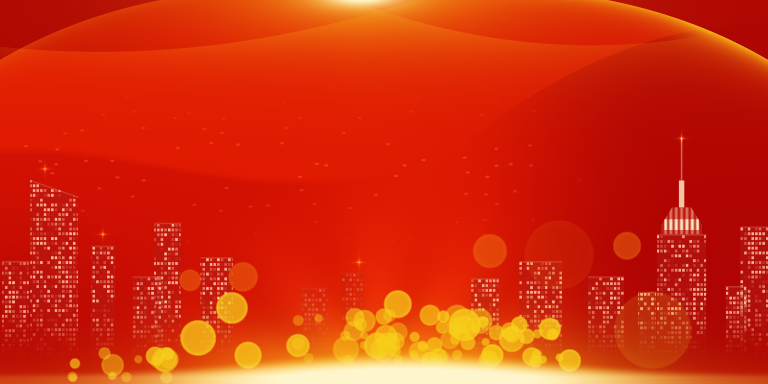
A WebGL 2 fragment shader for this background:

```glsl
#version 300 es
precision highp float;
// Festive red backdrop: glowing arcs above a night skyline with golden bokeh.
uniform vec2 u_resolution;
out vec4 outColor;

const vec3 DEEP = vec3(0.67, 0.01, 0.01), RED = vec3(0.79, 0.04, 0.01);
const vec3 SCARLET = vec3(0.88, 0.1, 0.005), ORANGE = vec3(0.93, 0.42, 0.05);
const vec3 GOLD = vec3(0.97, 0.81, 0.1), CREAM = vec3(1.0, 0.96, 0.8);
const vec3 WINDOW = vec3(1.0, 0.74, 0.6);
const vec2 LAMP = vec2(0.94, 1.01), PANE = vec2(0.0095, 0.0125);
const float TOWER_X = 1.775, SPECK_CELL = 0.04;
const int SMALL_BOKEH = 84;

// Buildings: centre x, half width, roof height
const vec3 BUILDINGS[15] = vec3[](
  vec3(0.141, 0.062, 0.51), vec3(0.04, 0.035, 0.32), vec3(0.268, 0.03, 0.36),
  vec3(0.436, 0.035, 0.42), vec3(0.383, 0.037, 0.28), vec3(0.564, 0.042, 0.33),
  vec3(0.82, 0.033, 0.25), vec3(0.918, 0.03, 0.29), vec3(1.263, 0.036, 0.275),
  vec3(1.408, 0.056, 0.32), vec3(1.578, 0.047, 0.28), vec3(1.685, 0.023, 0.24),
  vec3(TOWER_X, 0.064, 0.39), vec3(1.965, 0.038, 0.41), vec3(1.917, 0.027, 0.255));
// Large bokeh: centre, radius
const vec3 LARGE_BOKEH[14] = vec3[](
  vec3(1.456, 0.336, 0.09), vec3(1.7, 0.14, 0.1), vec3(1.276, 0.346, 0.044),
  vec3(1.633, 0.36, 0.036), vec3(0.633, 0.279, 0.038), vec3(0.495, 0.27, 0.028),
  vec3(0.604, 0.198, 0.041), vec3(0.516, 0.12, 0.046), vec3(0.646, 0.075, 0.035),
  vec3(1.036, 0.208, 0.036), vec3(0.776, 0.1, 0.03), vec3(0.982, 0.1, 0.034),
  vec3(1.21, 0.154, 0.042), vec3(0.404, 0.073, 0.024));
const vec2 STARS[4] = vec2[](vec2(0.117, 0.56), vec2(0.268, 0.39), vec2(0.935, 0.317), vec2(TOWER_X, 0.64));

float hash(vec2 p) {
  vec3 q = fract(p.xyx * 0.1031);
  q += dot(q, q.yzx + 33.33);
  return fract((q.x + q.y) * q.z);
}
float cover(float d) { return clamp(0.5 - d * u_resolution.y, 0.0, 1.0); }
float box(vec2 p, vec2 size) { return cover(abs(p.x) - size.x) * cover(abs(p.y) - size.y); }
float bell(float x) { return exp(-x * x); }
// Light that fades below an edge lying d above the point
float underGlow(float d, float width) { return cover(-d) * exp(-max(d, 0.0) / width); }

vec3 backdrop(vec2 p) {
  vec4 c = p.x - vec4(1.0, 0.26, 1.54, 2.0);
  float dome = 1.038 - 0.194 * pow(abs(c.x), 3.0) - p.y;
  float leftBowl = 0.865 + 0.2 * c.y * c.y - p.y;
  float rightBowl = 0.882 + 0.3 * c.z * c.z - p.y;
  float fold = 0.94 - 0.5 * c.w * c.w - p.y;
  float wave = 0.573 + 0.04 * cos(4.4 * (p.x - 0.06)) - p.y;
  // Broad folds of cloth
  vec3 col = mix(SCARLET, RED, smoothstep(0.9, 1.9, p.x) * 0.7);
  col = mix(col, RED, smoothstep(-0.008, 0.02, wave) * 0.6 * (1.0 - smoothstep(0.6, 1.15, p.x)));
  col = mix(col, DEEP, cover(-fold) * smoothstep(1.15, 1.75, p.x) * 0.8);
  float edges = smoothstep(0.25, 0.95, abs(p.x - 0.95));
  col = mix(col, DEEP, (1.0 - smoothstep(0.1, 0.6, p.y)) * edges * 0.7);
  col = mix(col, DEEP, cover(leftBowl) * (1.0 - smoothstep(0.1, 0.8, p.x)) * 0.4);
  col = mix(col, DEEP, cover(dome) * 0.9);
  // Arc highlights
  float nearLamp = exp(-2.0 * abs(p.x - LAMP.x));
  float rim = smoothstep(0.85, 1.25, p.x) * (0.6 + 0.4 * bell((p.x - 1.88) / 0.12));
  col = mix(col, ORANGE, underGlow(dome, 0.05) * (0.2 + 0.65 * rim));
  col = mix(col, GOLD, underGlow(dome, 0.016) * (0.1 + 0.8 * rim));
  col = mix(col, ORANGE, underGlow(leftBowl, 0.06) * (0.05 + 0.7 * nearLamp));
  col = mix(col, ORANGE, underGlow(rightBowl, 0.08) * cover(-dome) * (0.1 + 0.75 * nearLamp));
  // Top lamp
  float r = length((p - LAMP) * vec2(0.65, 2.3));
  col = mix(mix(col, ORANGE, 0.75 * exp(-r * 4.5)), GOLD, 0.8 * exp(-r * 9.0));
  col = mix(col, CREAM, smoothstep(0.0, 1.0, 1.5 * exp(-r * 19.0)));
  // Fan of soft rays from the ground
  vec2 ray = p - vec2(1.0, 0.0);
  float fan = 0.5 + 0.4 * cos(atan(ray.x, ray.y + 0.06) * 11.0 + 0.6);
  col += vec3(0.06, 0.06, 0.01) * fan * (1.0 - smoothstep(0.15, 0.62, length(ray * vec2(0.75, 1.1))));
  // Drifting specks
  vec2 cell = floor(p / SPECK_CELL);
  vec2 speck = (cell + 0.2 + 0.6 * vec2(hash(cell), hash(cell + 37.0))) * SPECK_CELL;
  float zone = bell((p.y - 0.56) / 0.14) * (1.0 - smoothstep(1.3, 1.65, p.x));
  float dotMask = cover(length((p - speck) * vec2(0.6, 1.0)) - 0.003);
  return col + vec3(0.06, 0.15, 0.07) * dotMask * zone * step(0.78, hash(cell + 91.0));
}

vec3 skyline(vec3 col, vec2 p) {
  for (int i = 0; i < 15; i++) {
    vec3 b = BUILDINGS[i];
    float roof = b.z - 0.35 * (p.x - b.x) * step(abs(b.x - 0.15), 0.05);
    float body = cover(abs(p.x - b.x) - b.y) * cover(p.y - roof) * smoothstep(0.06, 0.22, p.y);
    body *= 0.35 + 0.65 * smoothstep(0.1, 0.3, abs(b.x - 0.9));
    vec2 grid = (p - b.xz) / PANE;
    vec2 pane = 1.0 - smoothstep(vec2(0.2, 0.15), vec2(0.5, 0.45), abs(fract(grid) - 0.5));
    float lit = smoothstep(0.25, 1.0, hash(floor(grid) + float(i) * 17.0 + 60.0));
    float ledge = 1.0 - smoothstep(0.0, 0.008, roof - p.y);
    col = mix(col, DEEP, body * 0.5);
    col = mix(col, WINDOW, body * max(pane.x * pane.y * lit * 0.9 + 0.06, 0.3 * ledge));
  }
  // Tower crown and mast
  vec2 t = p - vec2(TOWER_X, 0.415);
  float ribs = 0.35 + 0.25 * cos(t.x * 450.0);
  col = mix(col, WINDOW, ribs * box(t - vec2(0, 0.01), vec2(0.052 - 0.6 * max(t.y, 0.0), 0.035)));
  col = mix(col, CREAM, ribs * 1.5 * box(t, vec2(0.045, 0.014)));
  col = mix(col, CREAM, 0.8 * box(t - vec2(0, 0.08), vec2(0.007, 0.035)));
  col = mix(col, WINDOW, 0.5 * box(t - vec2(0, 0.165), vec2(0.002, 0.06)));
  for (int i = 0; i < 4; i++) {
    vec2 d = abs(p - STARS[i]);
    col += vec3(0.4, 0.5, 0.2) * (exp(-dot(d, vec2(140, 500))) + exp(-dot(d, vec2(500, 140))));
  }
  return col;
}

vec3 bokeh(vec3 col, vec2 p, vec3 disc, float alpha) {
  float d = length(p - disc.xy) - disc.z;
  float rim = 0.85 + 0.15 * smoothstep(-0.3 * disc.z, 0.0, d);
  return mix(col, mix(GOLD, ORANGE, smoothstep(0.22, 0.27, disc.y)), cover(d * 0.6) * rim * alpha);
}

void main() {
  vec2 p = gl_FragCoord.xy / u_resolution * vec2(2, 1);
  vec3 col = skyline(backdrop(p), p);
  // Warm haze behind the bokeh
  float spread = bell((p.x - 1.05) / 0.5);
  col = mix(col, ORANGE, (0.3 + 0.6 * spread) * exp(-p.y / (0.04 + 0.07 * spread)));
  col = mix(col, GOLD, 0.75 * spread * bell(p.y / 0.12));
  for (int i = 0; i < 14; i++) {
    vec3 disc = LARGE_BOKEH[i];
    col = bokeh(col, p, disc, disc.z > 0.08 ? 0.16 : mix(0.85, 0.6, smoothstep(0.2, 0.27, disc.y)));
  }
  for (int i = 0; i < SMALL_BOKEH; i++) {
    vec2 k = vec2(i, 1);
    vec4 h = vec4(hash(k), hash(k + 7.0), hash(k + 19.0), hash(k + 43.0));
    vec2 centre = vec2(0.73 + 0.41 * (h.x + h.y), 0.05 + 0.13 * h.z);
    if (i % 6 == 0) centre = vec2(0.15 + 0.3 * h.x, 0.01 + 0.08 * h.z);
    col = bokeh(col, p, vec3(centre, 0.01 + 0.024 * h.w * h.w), 0.45 + 0.5 * h.y);
  }
  // Bright ground light
  float ground = (0.4 + spread) * exp(-pow(max(p.y - 0.015, 0.0) / (0.03 + 0.025 * spread), 1.5));
  col = mix(mix(col, GOLD, 0.6 * smoothstep(0.25, 0.8, ground)), CREAM, smoothstep(0.3, 1.1, ground));
  outColor = vec4(clamp(col, 0.0, 1.0), 1.0);
}
```
